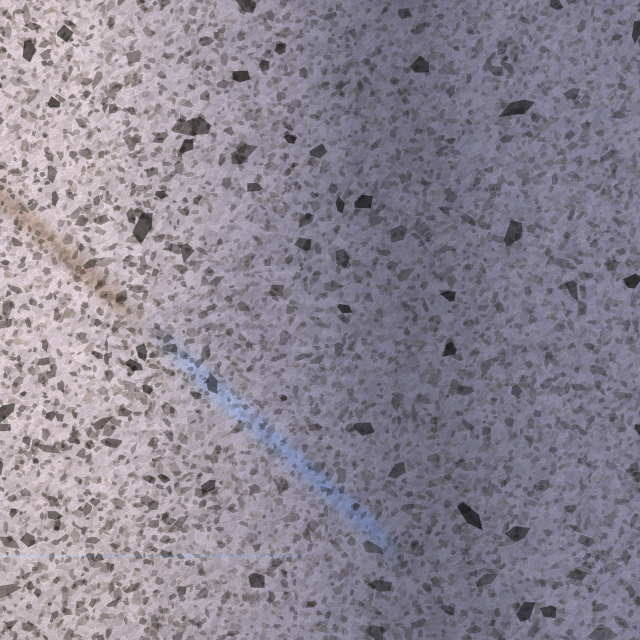
Give the GLSL for this texture, as a Shadertoy shader.

```glsl
const vec3 WARM_STONE = vec3(0.80, 0.745, 0.77);
const vec3 COOL_STONE = vec3(0.495, 0.487, 0.572);
const vec3 CHIP_TINT = vec3(1.02, 1.01, 0.97);
const vec3 BROWN_SEAM = vec3(0.86, 0.81, 0.74);
const vec3 BLUE_SEAM = vec3(0.92, 1.04, 1.17);

vec2 hash2(vec2 p) {
    vec3 q = fract(p.xyx * vec3(0.1031, 0.1030, 0.0973));
    q += dot(q, q.yzx + 33.33);
    return fract((q.xx + q.yz) * q.zy);
}

vec2 rotate(vec2 p, float angle) {
    float c = cos(angle), s = sin(angle);
    return vec2(c * p.x + s * p.y, c * p.y - s * p.x);
}

// Irregular convex shape: five half planes at uneven offsets
float shardDistance(vec2 p, float size, float seed) {
    float d = -1.0;
    for (int i = 0; i < 5; i++) {
        vec2 r = hash2(vec2(seed * 91.0, float(i) * 7.0 + 3.0));
        float angle = 1.2566 * (float(i) + 0.6 * r.x);
        d = max(d, dot(p, vec2(cos(angle), sin(angle))) - size * mix(0.6, 1.1, r.y));
    }
    return d;
}

// Scattered angular chips: x = coverage, y = random shade
vec2 chips(vec2 p, float scale, float density, float blur) {
    vec2 g = p * scale, cell = floor(g), best = vec2(0.0);
    for (int j = -1; j <= 1; j++)
    for (int i = -1; i <= 1; i++) {
        vec2 id = cell + vec2(i, j);
        vec2 pick = hash2(id + 57.0), form = hash2(id + 131.0);
        if (pick.x > density) continue;
        vec2 q = rotate(g - id - hash2(id), 0.5 + (form.x - 0.5) * 2.7);
        q.x *= mix(0.45, 0.95, form.y);
        float d = shardDistance(q, mix(0.2, 0.4, pick.y), form.x + pick.y);
        float cover = 1.0 - smoothstep(-blur * scale, blur * scale, d);
        if (cover > best.x) best = vec2(cover, fract(form.y * 13.0 + pick.y * 7.0));
    }
    return best;
}

// Cellular noise: x = gap between nearest two points, y = cell shade
vec2 cellular(vec2 p) {
    vec2 cell = floor(p);
    float near = 9.0, second = 9.0, shade = 0.0;
    for (int j = -1; j <= 1; j++)
    for (int i = -1; i <= 1; i++) {
        vec2 id = cell + vec2(i, j), h = hash2(id + 211.0);
        float d = length(id + h - p);
        if (d < near) {
            second = near;
            near = d;
            shade = fract(h.x * 17.0 + h.y * 5.0);
        } else second = min(second, d);
    }
    return vec2(second - near, shade);
}

float cloud(vec2 p) {
    float sum = 0.0, weight = 0.5;
    for (int i = 0; i < 4; i++) {
        p = rotate(p, 1.1) * 1.7 + 2.3;
        sum += weight * sin(p.x + 1.5 * sin(p.y * 0.8)) * sin(p.y + sin(p.x * 0.6));
        weight *= 0.7;
    }
    return sum;
}

float bell(float x, float width) {
    return exp(-x * x / (width * width));
}

// Signed distance to a line through a point with a given unit normal
float lineDistance(vec2 p, vec2 origin, vec2 normal) {
    return dot(p - origin, normal);
}

void mainImage(out vec4 fragColor, in vec2 fragCoord) {
    vec2 uv = fragCoord / iResolution.xy;
    float blur = max(0.0009, 0.6 / iResolution.y);

    // Warm light on the left, with a soft wedge of shadow
    float seam = lineDistance(uv, vec2(0.0, 0.695), vec2(0.667, 0.745));
    float crease = lineDistance(uv, vec2(0.26, 0.56), vec2(0.727, -0.687));
    float wedge = smoothstep(-0.02, 0.09, min(seam, crease));
    float light = 1.0 - smoothstep(0.08, 0.64, uv.x + 0.03 * cloud(uv * 3.0));
    light *= 1.0 - 0.3 * wedge;
    vec3 color = mix(COOL_STONE, WARM_STONE, light);
    color *= 1.0 - 0.13 * bell(uv.x - 0.69 + 0.08 * uv.y, 0.13);
    color *= 1.0 - 0.07 * (1.0 - smoothstep(0.0, 0.5, uv.y)) * light;

    // Mottled matrix with slivers and pale veins
    vec2 grain = rotate(uv, 0.45) * vec2(82.0, 125.0);
    vec2 slivers = cellular(grain + 0.5 * cloud(uv * 60.0));
    float vein = 1.0 - smoothstep(0.04, 0.22, slivers.x);
    float mottle = cloud(uv * 22.0);
    color *= 0.93 + 0.15 * slivers.y + 0.07 * vein + 0.045 * mottle;

    // Fine, medium and sparse dark chips
    float contrast = mix(0.75, 1.1, light) * (1.0 - 0.2 * mottle);
    vec2 fine = chips(uv + 3.1, 88.0, 0.62, blur);
    vec2 medium = chips(uv + 7.7, 52.0, 0.48, blur);
    vec2 dark = chips(uv + 1.3, 30.0, 0.075, blur);
    color *= mix(vec3(1.0), CHIP_TINT * (1.0 - contrast * mix(0.08, 0.36, fine.y)), fine.x);
    color *= mix(vec3(1.0), CHIP_TINT * (1.0 - contrast * mix(0.10, 0.42, medium.y)), medium.x);
    color *= mix(vec3(1.0), CHIP_TINT * mix(0.72, 0.38, dark.y), dark.x);

    // Diagonal seam turning from brown to blue, and faint scan lines
    float stripe = bell(seam, 0.017) * (1.0 - smoothstep(0.58, 0.64, uv.x));
    color *= mix(vec3(1.0), mix(BROWN_SEAM, BLUE_SEAM, smoothstep(0.17, 0.32, uv.x)), stripe);
    float scanArea = bell(uv.x - 0.48, 0.18) * bell(uv.y - 0.5, 0.18);
    color *= 1.0 + 0.035 * scanArea * sin(uv.y * 265.0);
    float thread = bell(uv.y - 0.131, 0.002) * (1.0 - smoothstep(0.4, 0.52, uv.x));
    color *= mix(vec3(1.0), BLUE_SEAM, 0.6 * thread);

    fragColor = vec4(color, 1.0);
}
```
